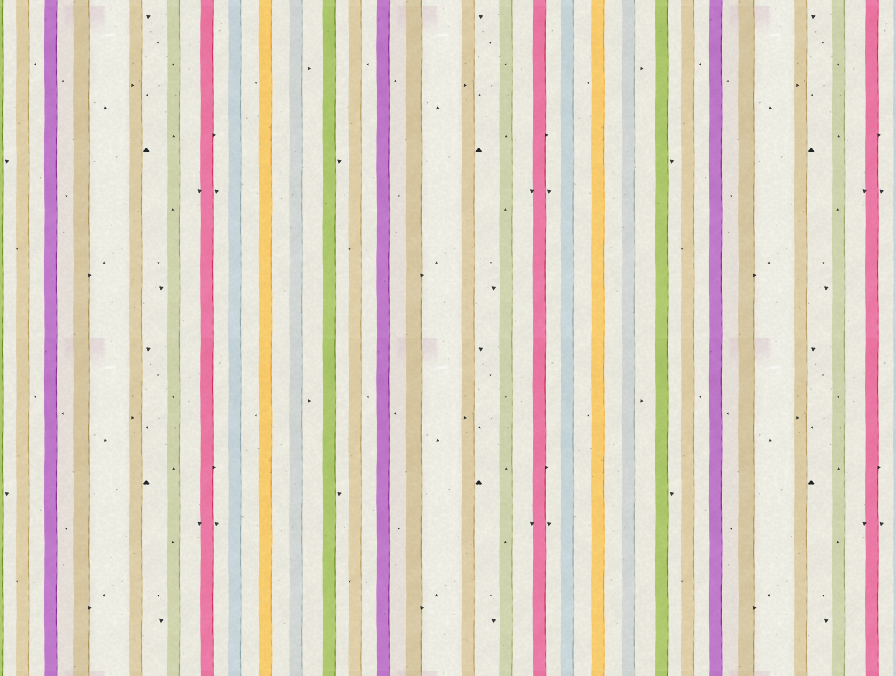
Reproduce this pattern procedurally as a WebGL 1 fragment shader.

```glsl
precision highp float;
uniform vec2 u_resolution;

#define REPEATS 2.695
#define SEAM_SHIFT 0.0175
#define STRIPE 0.0395
#define EDGE_WIDTH 0.0040
#define WOBBLE 0.0007
#define GRAIN 0.055
#define MOTTLE 0.10
#define PAPER vec3(0.922, 0.916, 0.874)
#define SPECK_INK vec3(0.13, 0.14, 0.15)
#define BLOT vec2(0.440, 0.435)
#define TAU 6.2831853

float hash(vec2 p) {
  return fract(sin(dot(p, vec2(127.1, 311.7))) * 43758.55);
}

vec2 hash2(vec2 p) {
  return vec2(hash(p), hash(p + 57.3));
}

// Distance to the nearest feature point, wrapping at the tile border
float cellular(vec2 tile, float count) {
  vec2 p = tile * count;
  vec2 cell = floor(p);
  float nearest = 2.0;
  for (int j = -1; j <= 1; j++) {
    for (int i = -1; i <= 1; i++) {
      vec2 id = cell + vec2(float(i), float(j));
      nearest = min(nearest, length(id + hash2(mod(id, count)) - p));
    }
  }
  return nearest;
}

// Soft cloudiness from whole-number waves, so that it tiles
float clouds(vec2 tile) {
  vec2 a = tile * TAU;
  float s = sin(3.0 * a.x + 2.0 * sin(4.0 * a.y) + a.y);
  s += 0.7 * sin(7.0 * a.y - 2.0 * a.x + 1.5 * sin(9.0 * a.x));
  s += 0.5 * sin(17.0 * a.y + 13.0 * a.x + 2.0 * sin(5.0 * a.y));
  return s / 2.2;
}

float band(float x, float left, float right, float soft) {
  return smoothstep(left - soft, left + soft, x)
       * (1.0 - smoothstep(right - soft, right + soft, x));
}

// One watercolour stripe with a broken, darker right edge
vec3 paint(vec3 base, vec2 tile, float left, float width, vec3 ink, float soft) {
  float a = tile.y * TAU;
  float wave = sin(3.0 * a + left * 40.0) + 0.5 * sin(11.0 * a + left * 90.0);
  float x = fract(tile.x - left + 0.25) - 0.25 + WOBBLE * wave;
  float body = band(x, 0.0, width, soft);
  float rim = band(x, width - EDGE_WIDTH, width, soft);
  float broken = 0.5 + 0.3 * wave + 0.25 * sin(29.0 * a + left * 70.0);
  float wash = 0.55 * clouds(tile + left) + 0.8 * (0.42 - tile.y);
  vec3 deep = pow(ink, vec3(2.5));
  vec3 pigment = mix(ink, deep, MOTTLE * wash);
  pigment = mix(pigment, deep, rim * clamp(broken, 0.08, 0.9));
  return mix(base, pigment, body);
}

// Ink dots scattered one per cell, denser near the middle of the tile
float specks(vec2 tile, float count, float sparse, float dense, float soft) {
  vec2 id = floor(tile * count);
  vec2 key = id + count;
  vec2 fromCluster = id / count - vec2(0.52, 0.30);
  float chance = sparse + dense * exp(-14.0 * dot(fromCluster, fromCluster));
  vec2 d = fract(tile * count) - 0.2 - 0.6 * hash2(key + 3.7);
  float size = hash(key + 19.1);
  float radius = mix(0.045, 0.13, size * size);
  float lumpy = 1.0 + 0.25 * sin(3.0 * atan(d.y, d.x + 0.0001) + size * TAU);
  float dot_ = 1.0 - smoothstep(-soft, soft, length(d) / count * lumpy - radius / count);
  return dot_ * step(hash(key + 8.3), chance);
}

void main() {
  float pixel = REPEATS / u_resolution.x;
  vec2 p = vec2(gl_FragCoord.x, u_resolution.y - gl_FragCoord.y) * pixel;
  vec2 tile = fract(p - vec2(0.0, SEAM_SHIFT));
  float soft = 0.6 * pixel;

  // Paper with a pale lilac strip and a stain below the seam
  vec3 color = PAPER * (1.0 + 0.012 * clouds(tile));
  color = mix(color, vec3(0.89, 0.85, 0.83), 0.6 * band(tile.x, 0.172, 0.221, soft));
  color = mix(color, vec3(0.95, 0.95, 0.92), 0.5 * band(tile.x, 0.285, 0.380, 0.012));
  float stain = band(tile.x, 0.195, 0.315, 0.008) * (1.0 - smoothstep(0.02, 0.10, tile.y));
  color = mix(color, vec3(0.87, 0.80, 0.82), 0.55 * stain);

  // Stripes from left to right
  vec3 tan_ = vec3(0.855, 0.795, 0.645);
  color = paint(color, tile, 0.971, STRIPE, vec3(0.68, 0.78, 0.42), soft);
  color = paint(color, tile, 0.049, STRIPE, tan_ * 1.02, soft);
  color = paint(color, tile, 0.133, STRIPE, vec3(0.75, 0.47, 0.79), soft);
  color = paint(color, tile, 0.221, 0.049, tan_ * 0.98, soft);
  color = paint(color, tile, 0.389, STRIPE, tan_ * 1.01, soft);
  color = paint(color, tile, 0.503, STRIPE, vec3(0.81, 0.83, 0.68), soft);
  color = paint(color, tile, 0.603, STRIPE, vec3(0.92, 0.47, 0.64), soft);
  color = paint(color, tile, 0.687, STRIPE, vec3(0.78, 0.835, 0.85), soft);
  color = paint(color, tile, 0.779, STRIPE, vec3(0.97, 0.80, 0.43), soft);
  color = paint(color, tile, 0.871, STRIPE, vec3(0.82, 0.84, 0.83), soft);

  // Paper tooth, fine and coarse
  float tooth = 0.7 * cellular(tile, 96.0) + 0.3 * cellular(tile, 41.0) - 0.5;
  color *= 1.0 + GRAIN * tooth;

  // White scuff, faint flecks, ink specks and the large blot
  vec2 scuff = (tile - vec2(0.33, 0.088)) / vec2(0.024, 0.006);
  color = mix(color, vec3(0.98), 0.7 * (1.0 - smoothstep(0.4, 1.0, length(scuff))));
  color = mix(color, SPECK_INK, 0.3 * specks(tile, 61.0, 0.02, 0.04, soft));
  color = mix(color, SPECK_INK, 0.9 * specks(tile, 24.0, 0.014, 0.085, soft));
  vec2 b = (tile - BLOT) * vec2(0.8, 1.1);
  float blotRadius = 0.0065 + 0.0015 * sin(3.0 * atan(b.y, b.x + 0.00001));
  color = mix(color, SPECK_INK, 1.0 - smoothstep(-soft, soft, length(b) - blotRadius));

  gl_FragColor = vec4(clamp(color, 0.0, 1.0), 1.0);
}
```
